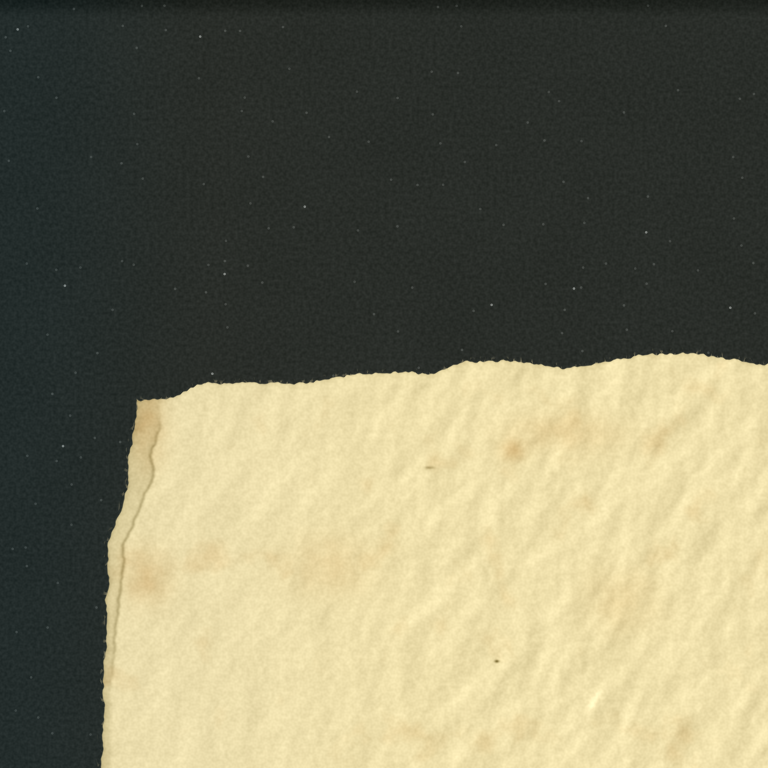
This texture is drawn by a Shadertoy shader. Its source:

```glsl
// Draws the corner of a cream handmade sheet with deckled edges on charcoal card.

float hash(vec2 p) {
    vec3 q = fract(p.xyx * vec3(0.1031, 0.103, 0.0973));
    q += dot(q, q.yzx + 33.33);
    return fract((q.x + q.y) * q.z);
}

vec2 gradient(vec2 cell) {
    float angle = 6.2832 * hash(cell);
    return vec2(cos(angle), sin(angle));
}

// Gradient noise, roughly -0.7 to 0.7
float noise(vec2 p) {
    vec2 i = floor(p), f = p - i;
    vec2 u = f * f * f * (f * (f * 6.0 - 15.0) + 10.0);
    vec2 e = vec2(1, 0);
    return mix(mix(dot(gradient(i), f), dot(gradient(i + e), f - e), u.x),
               mix(dot(gradient(i + e.yx), f - e.yx), dot(gradient(i + 1.0), f - 1.0), u.x), u.y);
}

float fbm(vec2 p) {
    float sum = 0.0, amp = 0.6;
    for (int i = 0; i < 4; i++) {
        sum += amp * noise(p);
        p = mat2(1.6, 1.2, -1.2, 1.6) * p + 7.3;
        amp *= 0.5;
    }
    return sum;
}

// Pulp relief, stretched along a steep diagonal
float pulpHeight(vec2 p) {
    vec2 q = vec2(dot(p, vec2(0.88, -0.47)) * 30.0, dot(p, vec2(0.47, 0.88)) * 15.0);
    return fbm(q + 40.0);
}

float topEdge(float x) {
    float y = 0.480 + 0.021 * smoothstep(0.215, 0.265, x) + 0.013 * smoothstep(0.37, 0.50, x);
    y += 0.016 * smoothstep(0.555, 0.615, x) - 0.008 * smoothstep(0.67, 0.725, x);
    y += 0.017 * smoothstep(0.73, 0.86, x) - 0.013 * smoothstep(0.89, 1.0, x);
    return y + 0.003 * noise(vec2(x * 45.0, 3.5)) + 0.003 * noise(vec2(x * 150.0, 8.5));
}

float leftEdge(float y) {
    float x = 0.133 + 0.007 * smoothstep(0.0, 0.25, y) + 0.028 * smoothstep(0.27, 0.39, y);
    x += 0.010 * smoothstep(0.39, 0.48, y);
    return x + 0.004 * noise(vec2(5.5, y * 40.0)) + 0.002 * noise(vec2(9.5, y * 130.0));
}

float blot(vec2 p, vec2 centre, vec2 radius) {
    vec2 q = (p - centre) / radius;
    return exp(-dot(q, q));
}

vec3 cardColor(vec2 p) {
    vec3 color = mix(vec3(0.137, 0.172, 0.168), vec3(0.163, 0.177, 0.160), smoothstep(0.0, 0.3, p.x));
    color += 0.012 * fbm(p * 9.0) + 0.035 * noise(p * 190.0) + 0.025 * noise(p * 330.0);
    color -= 0.05 * smoothstep(0.975, 1.0, p.y);

    // Sparse dust, one possible mote per cell
    for (int layer = 0; layer < 2; layer++) {
        float cells = layer == 0 ? 9.0 : 36.0;
        vec2 cell = floor(p * cells), seed = cell + 31.0 * float(layer + 1);
        vec2 centre = (cell + 0.2 + 0.6 * vec2(hash(seed), hash(seed + 17.0))) / cells;
        float lit = step(0.82, hash(seed + 53.0)) * (layer == 0 ? 0.35 : 0.12);
        color += lit * (1.0 - smoothstep(0.0006, 0.0026, length(p - centre)));
    }
    return color;
}

vec3 paperColor(vec2 p, float fromLeft, float fromTop) {
    vec3 color = mix(vec3(0.925, 0.870, 0.680), vec3(0.940, 0.880, 0.675), smoothstep(0.15, 0.6, p.x));

    // Light raking across the relief, plus fine grain
    float slope = pulpHeight(p + vec2(0.005, -0.003)) - pulpHeight(p - vec2(0.005, -0.003));
    color += slope * mix(0.06, 0.12, smoothstep(0.2, 0.75, p.x)) * vec3(1.0, 1.0, 0.95);
    color += 0.025 * fbm(p * 12.0) + 0.035 * noise(p * 140.0) + 0.035 * noise(p * 280.0);

    // Foxing stains and a general warm mottle
    float foxing = 0.75 * blot(p, vec2(0.667, 0.413), vec2(0.016, 0.014));
    foxing += 0.40 * blot(p, vec2(0.735, 0.435), vec2(0.07, 0.025));
    foxing += 0.65 * blot(p, vec2(0.190, 0.250), vec2(0.030, 0.035));
    foxing += 0.40 * blot(p, vec2(0.430, 0.264), vec2(0.050, 0.035));
    foxing += 0.30 * blot(p, vec2(0.810, 0.220), vec2(0.045, 0.040));
    foxing += 0.75 * blot(p, vec2(0.192, 0.445), vec2(0.022, 0.050));
    foxing *= 0.8 + 0.9 * fbm(p * 28.0);
    foxing += 0.35 * smoothstep(0.12, 0.5, fbm(p * 13.0 + 60.0));
    color -= foxing * vec3(0.10, 0.17, 0.20);

    // Rolled left margin and its crease
    float crease = 0.010 + 0.022 * smoothstep(0.15, 0.42, p.y) + 0.008 * noise(vec2(2.5, p.y * 28.0));
    color -= 0.06 * (1.0 - smoothstep(crease - 0.004, crease + 0.004, fromLeft));
    float creaseFade = smoothstep(0.05, 0.22, p.y) * (1.0 - smoothstep(0.42, 0.47, p.y));
    color -= 0.16 * creaseFade * exp(-pow((fromLeft - crease) / 0.0025, 2.0));
    color -= 0.10 * exp(-max(fromLeft, 0.0) / 0.004) + 0.07 * exp(-max(fromTop, 0.0) / 0.003);

    // Flecks and a pale scrape
    color -= 0.45 * blot(p, vec2(0.647, 0.139), vec2(0.003, 0.002));
    color -= 0.22 * blot(p, vec2(0.559, 0.391), vec2(0.006, 0.002));
    vec2 scrape = mat2(0.88, 0.47, -0.47, 0.88) * (p - vec2(0.773, 0.087));
    return color + 0.10 * blot(scrape, vec2(0), vec2(0.004, 0.014));
}

void mainImage(out vec4 fragColor, in vec2 fragCoord) {
    vec2 p = fragCoord / iResolution.xy;
    float pixel = 1.0 / iResolution.y;
    float fromLeft = p.x - leftEdge(p.y), fromTop = topEdge(p.x) - p.y;
    float inside = min(fromLeft, fromTop);

    // Loose fibres fringe the sheet
    float fringe = smoothstep(-0.008, 0.0, inside) * smoothstep(0.15, 0.5, noise(p * vec2(210.0, 130.0)));
    vec3 card = mix(cardColor(p), vec3(0.62, 0.58, 0.45), 0.55 * fringe);
    float sheet = smoothstep(-pixel, pixel, inside);
    fragColor = vec4(clamp(mix(card, paperColor(p, fromLeft, fromTop), sheet), 0.0, 1.0), 1.0);
}
```
